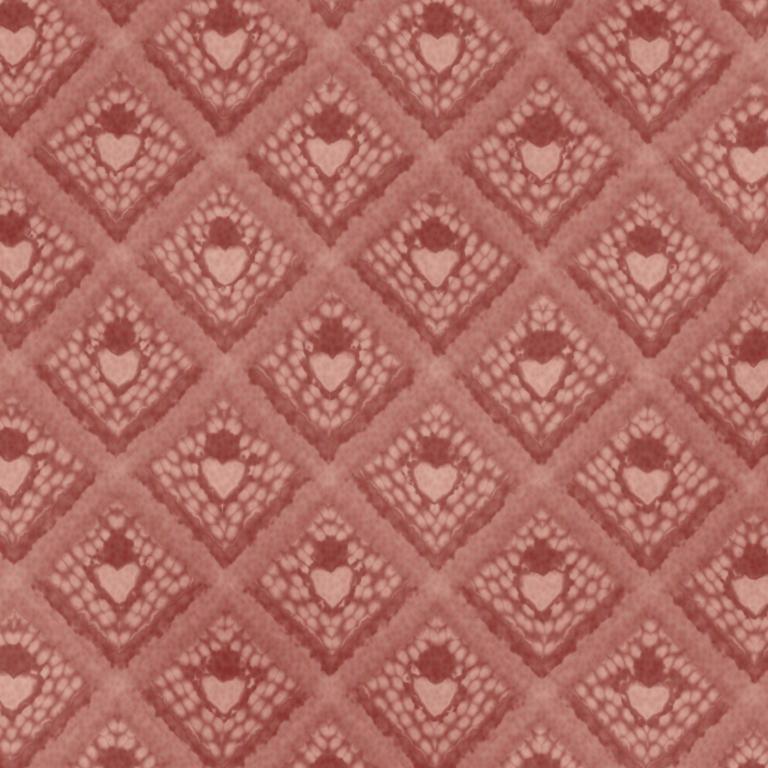
This pattern is drawn by a WebGL 1 fragment shader. Its source:

```glsl
precision highp float;
// Rose knitted fabric: raised diagonal lattice with a small heart in each stitched diamond.

uniform vec2 u_resolution;

vec2 hash2(vec2 p) {
  p = vec2(dot(p, vec2(127.1, 311.7)), dot(p, vec2(269.5, 183.3)));
  return fract(sin(p) * 43758.55);
}

// Distance to the nearest jittered cell centre.
float cellular(vec2 p, float jitter) {
  vec2 cell = floor(p);
  float nearest = 2.0;
  for (int j = -1; j <= 1; j++) {
    for (int i = -1; i <= 1; i++) {
      vec2 c = cell + vec2(float(i), float(j));
      nearest = min(nearest, length(c + 0.5 + jitter * (hash2(c) - 0.5) - p));
    }
  }
  return nearest;
}

float heartDistance(vec2 p) {
  p.x = abs(p.x);
  return length(vec2(p.x, 1.3 * (p.y + 0.04 - 0.6 * p.x))) - 0.1;
}

// Slanted stitches, mirrored about the middle of the diamond.
float stitches(vec2 p, vec2 id) {
  p.x = abs(p.x);
  vec2 along = vec2(0.8 * p.x - 0.6 * p.y, 0.6 * p.x + 0.8 * p.y);
  float d = cellular(along * vec2(19.0, 12.5) + id * 17.0, 0.6);
  return 1.0 - smoothstep(0.15, 0.68, d);
}

void main() {
  vec2 uv = gl_FragCoord.xy / u_resolution;

  // Slightly uneven cloth
  vec2 p = uv + 0.002 * sin(uv.yx * vec2(17.0, 21.0) + 1.3)
              + 0.0012 * sin(uv.yx * vec2(83.0, 71.0) + uv * 40.0);

  // Diamond lattice
  vec2 grid = vec2(p.x - 0.43, p.y - 0.6615 + 0.016 * (p.x - 0.43)) / vec2(0.276, 0.28);
  vec2 diagonal = vec2(grid.x + grid.y, grid.x - grid.y);
  vec2 id = floor(diagonal);
  vec2 f = fract(diagonal) - 0.5;
  vec2 local = 0.5 * vec2(f.x + f.y, f.x - f.y);
  vec2 vary = hash2(id + 3.0) - 0.5;

  float stitch = stitches(local, id);
  float fibre = cellular(uv * vec2(125.0, 105.0), 0.9) - 0.45;
  float ragged = 0.03 * (stitch - 0.5) + 0.03 * fibre;

  // Speckled stitches inside the diamond
  float tone = 0.25 + 0.62 * stitch;

  // Dark hollow around and above the heart
  vec2 h = local - 0.012 * vary;
  float heart = heartDistance(h) + 0.5 * ragged;
  float crown = length(h - vec2(0.0, 0.115)) - 0.085;
  float hollow = min(heart - 0.045, crown) + ragged;
  tone = mix(0.15 + 0.14 * stitch, tone, smoothstep(-0.015, 0.02, hollow));
  tone = mix(tone, 0.04 + 0.1 * stitch, 1.0 - smoothstep(-0.04, 0.01, crown));
  tone = mix(0.86 + 0.08 * stitch, tone, smoothstep(-0.015, 0.015, heart));

  // Shadow along the lower sides, rib along the upper sides
  float lower = max(-f.x, f.y);
  float upper = max(f.x, -f.y);
  float shadow = smoothstep(0.335, 0.365, lower + ragged);
  tone = mix(tone, 0.1 + 0.2 * stitch, shadow);
  float rib = smoothstep(0.345, 0.385, upper + ragged);
  float ridge = smoothstep(0.425, 0.46, lower + 0.7 * ragged);
  float ribTone = 0.38 + 0.18 * smoothstep(0.37, 0.48, upper) + 0.1 * (stitch - 0.4);
  tone = mix(tone, ribTone, rib);
  tone = mix(tone, 0.56 + 0.08 * (stitch - 0.4), ridge);

  // Bright knots where ribs cross
  vec2 crossing = fract(diagonal + 0.5) - 0.5;
  tone += 0.17 * (1.0 - smoothstep(0.02, 0.12, length(crossing)));

  // Fibre grain, uneven dye and soft wear
  tone += 0.2 * fibre + 0.06 * vary.x;
  tone += 0.03 * sin(uv.x * 9.0 + 2.0 * sin(uv.y * 5.0)) + 0.03 * sin(uv.y * 7.0 - uv.x * 4.0);
  tone -= 0.08 * (1.0 - smoothstep(0.0, 0.25, length(uv - vec2(0.31, 0.17))));

  vec3 color = mix(vec3(0.55, 0.235, 0.22), vec3(0.84, 0.65, 0.595), clamp(tone, -0.1, 1.05));
  gl_FragColor = vec4(color, 1.0);
}
```
